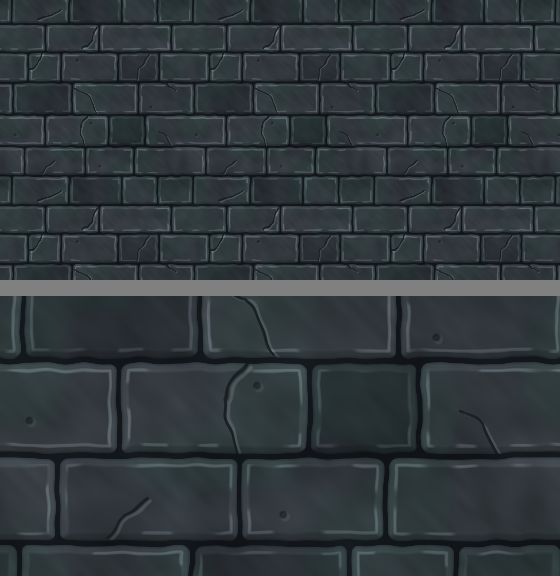
Top, the full canvas; bottom, a detail of the centre.
Give the GLSL for this texture, as a Shadertoy shader.

```glsl
// Painted dark slate wall: a square tile of six courses of uneven bricks, repeated.
// Each brick is a noisy rounded box with a bevelled, broken rim and a mottled face;
// cracks and pits are distances wrapped to the tile. Canvas height is 384 units.

const float TILE = 248.5;

float hash(vec2 p) {
    vec3 q = fract(p.xyx * vec3(0.1031, 0.1030, 0.0973));
    q += dot(q, q.yzx + 33.33);
    return fract((q.x + q.y) * q.z);
}

// Value noise that wraps after the given number of cells per tile
float noise(vec2 p, vec2 cells) {
    p *= cells / TILE;
    vec2 i = floor(p), f = fract(p);
    f = f * f * (3.0 - 2.0 * f);
    vec2 a = mod(i, cells), b = mod(i + 1.0, cells);
    return mix(mix(hash(a), hash(vec2(b.x, a.y)), f.x),
               mix(hash(vec2(a.x, b.y)), hash(b), f.x), f.y);
}

// Shortest offset between two points on the repeating tile
vec2 wrapped(vec2 v) { return v - TILE * round(v / TILE); }

float segment(vec2 p, vec2 a, vec2 b) {
    vec2 v = wrapped(p - a), e = b - a;
    return length(v - e * clamp(dot(v, e) / dot(e, e), 0.0, 1.0));
}

float crackDistance(vec2 p) {
    // Start and bend of each crack, then its end
    vec4 starts[9] = vec4[9](vec4(133, 39, 126, 56), vec4(56, 74, 51, 88),
        vec4(206, 75, 191, 93), vec4(101, 121, 121, 129), vec4(119, 159, 109, 176),
        vec4(217, 181, 228, 187), vec4(75, 220, 65, 227), vec4(84, 261, 70, 270),
        vec4(228, 115, 233, 121));
    vec2 ends[9] = vec2[9](vec2(113, 68), vec2(40, 96), vec2(187, 109), vec2(133, 155),
        vec2(115, 199), vec2(235, 199), vec2(58, 238), vec2(52, 274), vec2(242, 124));
    float d = 1e3;
    for (int i = 0; i < 9; i++) {
        d = min(d, segment(p, starts[i].xy, starts[i].zw));
        d = min(d, segment(p, starts[i].zw, ends[i]));
    }
    return d;
}

float pitDistance(vec2 p) {
    vec2 pits[5] = vec2[5](vec2(125, 169), vec2(21, 185), vec2(137, 228),
        vec2(207, 147), vec2(106, 83));
    float d = 1e3;
    for (int i = 0; i < 5; i++) d = min(d, length(wrapped(p - pits[i])));
    return d;
}

void mainImage(out vec4 fragColor, in vec2 fragCoord) {
    float px = 384.0 / iResolution.y;
    vec2 p = vec2(fragCoord.x, iResolution.y - fragCoord.y) * px;

    // Course: top edges, brick left edges and brick tones
    float tops[7] = float[7](33.0, 72.0, 113.0, 157.5, 201.0, 241.0, 281.5);
    vec4 edges[6] = vec4[6](vec4(62, 136, 235, 310.5), vec4(39, 84, 162, 218),
        vec4(18, 99, 190, 266.5), vec4(62, 149, 199, 310.5),
        vec4(34, 117, 184, 282.5), vec4(16, 95, 167, 216));
    vec4 tones[6] = vec4[6](vec4(0.6, 0.75, 0.6, 0), vec4(0.5, 0.6, 0.15, 0.5),
        vec4(0.1, 0.6, 0.45, 0), vec4(0.6, 0.0, 0.65, 0),
        vec4(0.45, 0.5, 0.6, 0), vec4(0.5, 0.1, 0.45, 0.35));
    vec2 warp = vec2(noise(p, vec2(31)), noise(p + 91.0, vec2(29))) - 0.5;
    vec2 w = p + warp * 1.3;
    float y = mod(w.y - tops[0], TILE) + tops[0];
    int row = 0;
    for (int i = 1; i < 6; i++) if (y >= tops[i]) row = i;

    // Brick within the course
    vec4 e = edges[row];
    float x = mod(w.x - e.x, TILE) + e.x;
    float left = e.x, right = e.x + TILE, tone = tones[row].x;
    for (int i = 1; i < 4; i++) {
        if (x >= e[i]) { left = e[i]; tone = tones[row][i]; }
        else right = min(right, e[i]);
    }
    vec2 size = vec2(right - left, tops[row + 1] - tops[row]) * 0.5;
    vec2 c = vec2(x - left, y - tops[row]) - size;
    vec2 q = abs(c) - size + vec2(1.1, 1.3);
    float depth = 3.5 - length(max(q + 3.5, 0.0)) - min(max(q.x, q.y) + 3.5, 0.0);

    // Mottled face with faint green and violet casts and slanted brush strokes
    float cloud = noise(p, vec2(9, 11)) * 0.6 + noise(p + 40.0, vec2(23)) * 0.4;
    float strokes = noise(vec2(p.x + p.y, p.y - p.x), vec2(14, 48));
    vec3 color = mix(vec3(0.15, 0.178, 0.19), vec3(0.222, 0.255, 0.267), tone);
    color *= 0.8 + 0.32 * cloud + 0.1 * strokes;
    color += mix(vec3(0.005, -0.004, 0.005), vec3(-0.006, 0.006, 0.0),
                 smoothstep(0.3, 0.7, noise(p + 17.0, vec2(7, 9))));

    // Bevel: lit top and sides, shaded foot, sparse bright strokes along the rim
    float side = smoothstep(-2.0, 2.0, q.x - q.y);
    float foot = (1.0 - side) * step(0.0, c.y);
    float bevel = 1.0 - smoothstep(2.8, 4.2, depth);
    color *= 1.0 + bevel * mix(0.2, -0.15, foot);
    float corner = smoothstep(-16.0, -3.0, min(q.x, q.y));
    float wear = smoothstep(0.45, 0.7, noise(p + 63.0, vec2(21)) + 0.22 * corner + 0.08 * side);
    float rim = 1.0 - smoothstep(0.3, 0.9 + px * 0.5, abs(depth - 3.3));
    color += vec3(0.15, 0.16, 0.165) * rim * (0.1 + 0.9 * wear) * (0.55 + 0.45 * tone);

    // Cracks and pits, each with a lit lower right lip
    vec2 jag = p + warp * 4.0;
    float crack = crackDistance(jag), lip = crackDistance(jag - vec2(1.8, 1.0));
    color += 0.1 * (1.0 - smoothstep(0.3, 1.0 + px * 0.4, lip));
    color = mix(color, vec3(0.09, 0.11, 0.13), 0.9 * (1.0 - smoothstep(0.4, 0.8 + px * 0.4, crack)));
    color += 0.05 * (1.0 - smoothstep(1.5, 2.5 + px * 0.5, pitDistance(p - 0.9)));
    color *= 1.0 - 0.4 * (1.0 - smoothstep(1.2, 2.0 + px * 0.5, pitDistance(p)));

    // Dark mortar with a thin contact shadow
    color *= 0.82 + 0.18 * smoothstep(0.0, 1.4, depth);
    vec3 mortar = vec3(0.07, 0.088, 0.105) * (0.8 + 0.4 * cloud);
    color = mix(mortar, color, smoothstep(-0.45 * px, 0.45 * px, depth));
    fragColor = vec4(color, 1.0);
}
```
